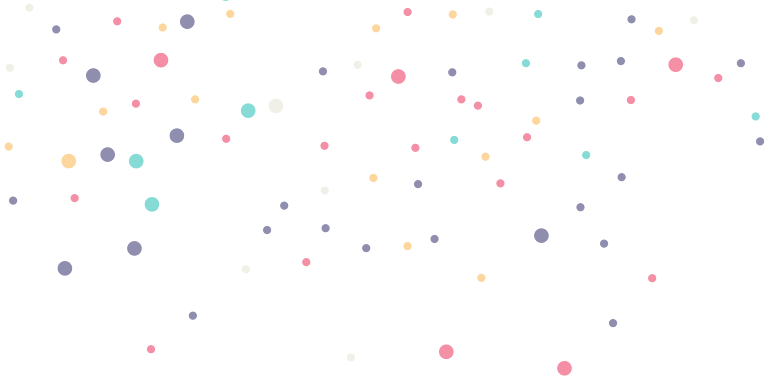
Give the GLSL for this pattern, as a Shadertoy shader.

```glsl
// Loose confetti of flat round dots in five pastel tints on white.
// A jittered grid holds at most one dot per cell; cells are filled often
// in the upper part and rarely near the bottom.

#define ROWS 9.0           // grid rows over the canvas height
#define JITTER 0.72        // spread of a dot inside its cell
#define SMALL_RADIUS 0.0106
#define LARGE_RADIUS 0.0190
#define FILL_BOTTOM 0.13   // chance of a dot at the bottom
#define FILL_TOP 0.75      // chance of a dot at the top
#define SEED 64

// Three independent random values in 0..1 (integer PCG mix)
vec3 hash3(ivec3 cell) {
    uvec3 v = uvec3(cell + SEED) * 1664525u + 1013904223u;
    v.x += v.y * v.z; v.y += v.z * v.x; v.z += v.x * v.y;
    v ^= v >> 16u;
    v.x += v.y * v.z; v.y += v.z * v.x; v.z += v.x * v.y;
    return vec3(v >> 8u) / 16777216.0;
}

// rgb: tint, a: share of large dots within that tint
vec4 dotKind(float pick) {
    if (pick < 0.27) return vec4(0.565, 0.555, 0.685, 0.20); // lilac
    if (pick < 0.53) return vec4(0.955, 0.560, 0.650, 0.34); // pink
    if (pick < 0.78) return vec4(0.990, 0.840, 0.610, 0.25); // apricot
    if (pick < 0.87) return vec4(0.525, 0.860, 0.840, 0.28); // teal
    return vec4(0.942, 0.942, 0.910, 0.09);                  // pale grey
}

void mainImage(out vec4 fragColor, in vec2 fragCoord) {
    vec2 uv = fragCoord / iResolution.y;   // canvas height is 1
    float edge = 0.6 / iResolution.y;
    ivec2 home = ivec2(floor(uv * ROWS));
    vec3 color = vec3(1.0);

    // Own cell and its neighbours, so dots may cross cell borders
    for (int j = -1; j <= 1; j++)
    for (int i = -1; i <= 1; i++) {
        ivec2 cell = home + ivec2(i, j);
        vec3 place = hash3(ivec3(cell, 0));
        vec3 look = hash3(ivec3(cell, 1));

        // Thin out towards the bottom
        vec2 center = (vec2(cell) + 0.5 + JITTER * (place.xy - 0.5)) / ROWS;
        float height = (float(cell.y) + 0.5) / ROWS;
        float fill = mix(FILL_BOTTOM, FILL_TOP, smoothstep(0.10, 0.65, height));
        if (place.z > fill) continue;

        // Smooth-edged disc
        vec4 kind = dotKind(look.x);
        float radius = look.y < kind.a ? LARGE_RADIUS : SMALL_RADIUS;
        float dist = length(uv - center) - radius;
        color = mix(color, kind.rgb, 1.0 - smoothstep(-edge, edge, dist));
    }
    fragColor = vec4(color, 1.0);
}
```
